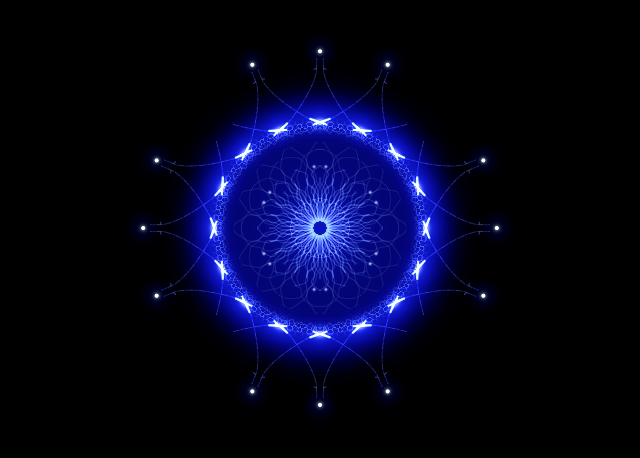
Write a WebGL 2 fragment shader that draws this background.

```glsl
#version 300 es
precision highp float;
// A glowing blue mandala: laced ring of sparks, woven rosette and flared outer points on black.

uniform vec2 u_resolution;
out vec4 outColor;

const float TAU = 6.2831853;
const vec2 CENTER = vec2(0.0, 0.002);     // units: canvas height
const float RING_RADIUS = 0.2336;
const float TIP_RADIUS = 0.386;
const float SPARKS = 16.0;
const float LINE_WIDTH = 0.0009;
const float HUB_RADIUS = 0.0145;
const float GLOW_REACH = 0.055;
const vec3 LINE_COLOR = vec3(0.36, 0.47, 0.40);
const vec3 FAINT_COLOR = vec3(0.20, 0.25, 0.58);
const vec3 SPARK_COLOR = vec3(0.80, 0.92, 0.65);

float pixel;

float stroke(float d, float width) {
    return clamp((width - d) / pixel + 0.5, 0.0, 1.0);
}

float bell(float x) { return exp(-x * x); }

mat2 rotation(float a) {
    float c = cos(a), s = sin(a);
    return mat2(c, s, -s, c);
}

float segment(vec2 p, vec2 a, vec2 b) {
    vec2 v = b - a;
    return length(p - a - v * clamp(dot(p - a, v) / dot(v, v), 0.0, 1.0));
}

// Angle wrapped around the nearest multiple of the step
float wrapAngle(float a, float stepSize) {
    return mod(a + 0.5 * stepSize, stepSize) - 0.5 * stepSize;
}

vec2 hash2(vec2 p) {
    return fract(sin(vec2(dot(p, vec2(127.1, 311.7)), dot(p, vec2(269.5, 183.3)))) * 4375.85);
}

// Cellular noise: gap between the two nearest points, zero on cell borders
float cellBorder(vec2 p) {
    vec2 cell = floor(p), nearest = vec2(9.0);
    for (int y = -1; y <= 1; y++)
    for (int x = -1; x <= 1; x++) {
        vec2 c = cell + vec2(x, y);
        float d = length(c + hash2(c) - p);
        nearest = d < nearest.x ? vec2(d, nearest.x) : vec2(nearest.x, min(d, nearest.y));
    }
    return nearest.y - nearest.x;
}

// Mirrored pairs of curves that meet at radius reach, forming woven petals
float petals(float a, float r, float count, float spread, float reach, float wiggle) {
    float root = sqrt(max(1.0 - r / reach, 0.001));
    float offset = spread * root + wiggle * sin(170.0 * r);
    float slope = -0.5 * spread / (reach * root) + wiggle * 170.0 * cos(170.0 * r);
    float scale = r / sqrt(1.0 + r * r * slope * slope);
    float s = TAU / count;
    float light = stroke(abs(wrapAngle(a + offset, s)) * scale, LINE_WIDTH)
                + stroke(abs(wrapAngle(a - offset, s)) * scale, LINE_WIDTH);
    return light * step(r, reach) * step(HUB_RADIUS, r);
}

// Flared legs of one upright point; x = line light, y = tip light, z = halo
vec3 outerPoint(vec2 p, bool cut) {
    p.x = abs(p.x);
    float depth = max(0.347 - p.y, 0.0);
    float flare = 0.0073 + 1.545 * pow(depth, 1.5);
    float slope = 2.32 * sqrt(depth);
    float top = cut ? 0.294 : 0.372;
    float mask = smoothstep(0.165, 0.21, p.y) * step(p.y, top);
    float dash = 0.65 + 0.35 * sin(p.y * 520.0) * sin(p.y * 217.0);
    float legs = stroke(abs(p.x - flare) / sqrt(1.0 + slope * slope), LINE_WIDTH) * mask * dash;
    if (cut) return vec3(legs, 0.0, 0.0);
    float d = length(p - vec2(0.0, TIP_RADIUS));
    float foot = stroke(segment(p, vec2(0.008, 0.349), vec2(0.013, 0.347)), 0.001);
    return vec3(legs + foot, stroke(d, 0.0042) + 0.5 * bell(d / 0.007), bell(d / 0.025));
}

void main() {
    pixel = 1.0 / u_resolution.y;
    vec2 p = (gl_FragCoord.xy - 0.5 * u_resolution) * pixel - CENTER;
    float r = length(p), a = atan(p.x, p.y);

    // Soft body glow
    float edge = r - RING_RADIUS;
    float inside = 0.56 + 0.38 * bell(edge / 0.026) + 0.36 * bell(r / 0.09);
    float glow = edge < 0.0 ? inside : 0.94 * bell(edge / GLOW_REACH);

    // Woven rosette and rays
    float fade = 0.3 + 0.7 * exp(-r * r / 0.012);
    float weave = 0.65 * petals(a, r, 16.0, 0.42, 0.188, 0.012)
                + 0.55 * petals(a, r, 12.0, 0.75, 0.172, 0.02)
                + 0.75 * petals(a, r, 16.0, 0.30, 0.138, 0.045)
                + 0.60 * petals(a, r, 24.0, 0.16, 0.112, 0.05)
                + 0.50 * petals(a, r, 16.0, 1.10, 0.065, 0.0);
    float lines = min(weave * fade, 1.3) + 0.4 * bell((r - 0.020) / 0.005);

    // Bead pairs near the ray ends
    float beadAngle = abs(wrapAngle(a, TAU / 6.0));
    vec2 bead = r * vec2(sin(beadAngle), cos(beadAngle)) - vec2(0.0128, 0.134);
    float white = 0.8 * bell(length(bead) / 0.0032);

    // Lace band and winged sparks, folded into mirrored sectors
    float sector = abs(wrapAngle(a, TAU / SPARKS));
    vec2 q = r * vec2(sin(sector), cos(sector));
    float band = bell((r - 0.223) / 0.011);
    lines += 0.65 * band * (1.0 - smoothstep(0.03, 0.24, cellBorder(q / 0.010)));
    float swing = 0.012 * cos(sector * SPARKS * 2.0);
    lines += 0.35 * (stroke(abs(r - 0.220 - swing), LINE_WIDTH) + stroke(abs(r - 0.222 + swing), LINE_WIDTH));
    vec2 w = q - vec2(0.0, RING_RADIUS - 0.001);
    float wings = stroke(segment(w, vec2(0.0, -0.002), vec2(0.021, 0.006)), 0.0024)
                + stroke(segment(w, vec2(0.003, -0.002), vec2(0.014, -0.007)), 0.0019);
    white += 0.85 * min(wings, 1.0) + 0.6 * bell(length(w * vec2(0.7, 1.3)) / 0.009);
    glow += 0.2 * bell(length(w) / 0.026);

    // Outer points; the diagonal ones keep only their lower legs
    float legs = 0.0;
    for (int i = 0; i < 16; i++) {
        vec3 point = outerPoint(rotation(float(i) * TAU / 16.0) * p, i % 4 == 2);
        legs += point.x;
        white += point.y;
        glow += 0.22 * point.z;
    }

    float haze = glow * glow * glow;
    vec3 color = vec3(0.06 * haze, 0.09 * haze, 0.80 * glow);
    color += LINE_COLOR * lines + FAINT_COLOR * min(legs, 1.0) + SPARK_COLOR * white;
    outColor = vec4(min(color, 1.0), 1.0);
}
```
